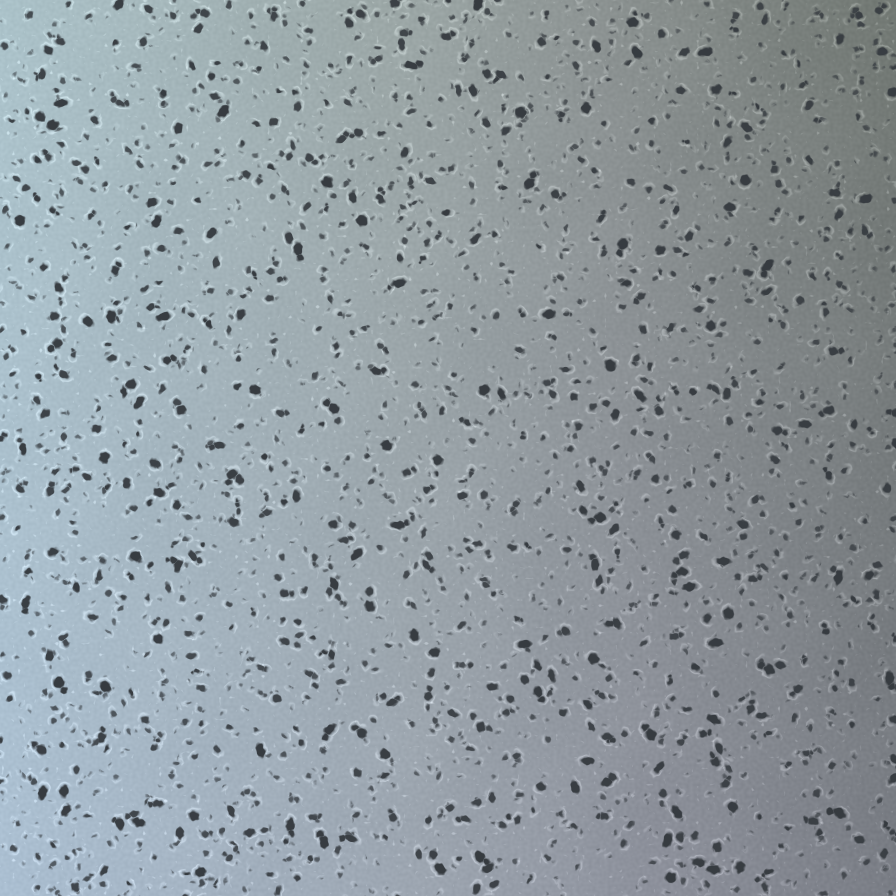
This texture is drawn by a Shadertoy shader. Its source:

```glsl
// Speckled grey-blue laminate under light falling off from left to right.
// A four-stop colour ramp gives the ground; hashed grid cells scatter warped,
// dark chips with pale rims; gradient noise adds grain and small light flecks.

const vec3 GROUND_LIGHT = vec3(0.65, 0.72, 0.76);
const vec3 GROUND_MID   = vec3(0.61, 0.65, 0.67);
const vec3 GROUND_DIM   = vec3(0.55, 0.57, 0.59);
const vec3 GROUND_DARK  = vec3(0.49, 0.51, 0.52);
const vec3 CHIP_COLOR   = vec3(0.21, 0.23, 0.25);
const vec3 HEIGHT_TINT  = vec3(0.0, 0.012, -0.035);

const float CHIP_CELLS   = 46.0;
const float CHIP_DENSITY = 0.55;
const vec2  CHIP_RADIUS  = vec2(0.0027, 0.0063);
const float DUST_CELLS   = 62.0;
const float DUST_DENSITY = 0.40;
const vec2  DUST_RADIUS  = vec2(0.0012, 0.0026);

const float EDGE_SOFTNESS = 0.0014;
const float WARP_SCALE    = 190.0;
const float WARP_AMOUNT   = 0.0022;
const float RIM_OFFSET    = 0.0030;
const float RIM_WIDTH     = 0.0013;
const float RIM_GAIN      = 0.13;
const float GRAIN_SCALE   = 230.0;
const float GRAIN_GAIN    = 0.030;
const float FLECK_SCALE   = 165.0;
const float FLECK_GAIN    = 0.12;
const float MOTTLE_GAIN   = 0.016;
const float TAU           = 6.28318;

// Three random values in 0..1 for a grid cell and a seed
vec3 hash3(vec2 cell, int seed) {
    uvec3 v = uvec3(ivec3(ivec2(cell) + 64, seed)) * 1664525u + 1013904223u;
    v.x += v.y * v.z; v.y += v.z * v.x; v.z += v.x * v.y;
    v ^= v >> 16u;
    v.x += v.y * v.z; v.y += v.z * v.x; v.z += v.x * v.y;
    return vec3(v >> 8u) / exp2(24.0);
}

float cornerSlope(vec2 cell, vec2 corner, vec2 f, int seed) {
    float angle = TAU * hash3(cell + corner, seed).x;
    return dot(vec2(cos(angle), sin(angle)), f - corner);
}

// Gradient noise, roughly -0.7..0.7
float gradientNoise(vec2 p, int seed) {
    vec2 i = floor(p), f = p - i;
    vec2 u = f * f * f * (f * (f * 6.0 - 15.0) + 10.0);
    float low = mix(cornerSlope(i, vec2(0, 0), f, seed),
                    cornerSlope(i, vec2(1, 0), f, seed), u.x);
    float high = mix(cornerSlope(i, vec2(0, 1), f, seed),
                     cornerSlope(i, vec2(1, 1), f, seed), u.x);
    return mix(low, high, u.y);
}

// Scattered chips: x = dark coverage, y = pale rim on one side
vec2 chipLayer(vec2 p, float cells, float density, vec2 radii,
               vec2 strengths, float soft, int seed) {
    vec2 home = floor(p * cells);
    vec2 result = vec2(0.0);
    for (int y = -1; y <= 1; y++)
    for (int x = -1; x <= 1; x++) {
        vec2 cell = home + vec2(x, y);
        vec3 place = hash3(cell, seed);
        if (place.z > density) continue;
        vec3 form = hash3(cell, seed + 1);
        vec3 extra = hash3(cell, seed + 2);

        // Stretched blob, sometimes with a smaller one fused to its end
        float radius = mix(radii.x, radii.y, pow(form.x, 2.6));
        vec2 d = p - (cell + place.xy) / cells;
        vec2 axis = vec2(cos(form.y * TAU), sin(form.y * TAU));
        vec2 q = vec2(dot(d, axis), dot(d, vec2(-axis.y, axis.x)));
        float stretch = mix(1.0, 1.4, form.z);
        float dist = length(q * vec2(1.0 / stretch, stretch)) - radius;
        if (extra.x < 0.22)
            dist = min(dist, length(q - radius * vec2(1.6, 0.5)) - 0.65 * radius);

        float strength = mix(strengths.x, strengths.y, max(extra.y, form.x));
        float cover = strength * (1.0 - smoothstep(-soft, soft, dist));
        float offset = (dist - RIM_OFFSET) / RIM_WIDTH;
        float angle = extra.z * TAU;
        float side = dot(normalize(d + 1e-6), vec2(cos(angle), sin(angle)));
        float rim = strength * exp(-offset * offset) * smoothstep(0.1, 0.9, side);
        result = max(result, vec2(cover, rim));
    }
    return result;
}

// Light falling off to the right, a little faster near the top
vec3 groundColor(vec2 uv) {
    float t = uv.x + 0.10 * (uv.y - 0.5) * uv.x;
    vec3 color = mix(GROUND_LIGHT, GROUND_MID, min((t - 0.155) / 0.295, 1.0));
    color = mix(color, GROUND_DIM, clamp((t - 0.45) / 0.25, 0.0, 1.0));
    color = mix(color, GROUND_DARK, max((t - 0.70) / 0.20, 0.0));
    return color + HEIGHT_TINT * (uv.y - 0.5);
}

void mainImage(out vec4 fragColor, in vec2 fragCoord) {
    vec2 p = fragCoord / iResolution.y;
    float soft = max(EDGE_SOFTNESS, 0.7 / iResolution.y);

    // Ground with broad mottling, fine grain and pale flecks
    vec3 color = groundColor(fragCoord / iResolution.xy);
    color += MOTTLE_GAIN * gradientNoise(p * 9.0, 1);
    color += GRAIN_GAIN * gradientNoise(p * GRAIN_SCALE, 2);
    color += FLECK_GAIN * smoothstep(0.36, 0.65, gradientNoise(p * FLECK_SCALE, 3));

    // Irregular chips and faint dust
    vec2 warp = vec2(gradientNoise(p * WARP_SCALE, 4), gradientNoise(p * WARP_SCALE, 5));
    vec2 q = p + WARP_AMOUNT * warp;
    vec2 chips = chipLayer(q, CHIP_CELLS, CHIP_DENSITY, CHIP_RADIUS, vec2(0.62, 1.0), soft, 10);
    vec2 dust = chipLayer(q, DUST_CELLS, DUST_DENSITY, DUST_RADIUS, vec2(0.25, 0.65), soft, 20);
    color += RIM_GAIN * max(chips.y, dust.y);
    color = mix(color, CHIP_COLOR, max(chips.x, dust.x));

    fragColor = vec4(clamp(color, 0.0, 1.0), 1.0);
}
```
